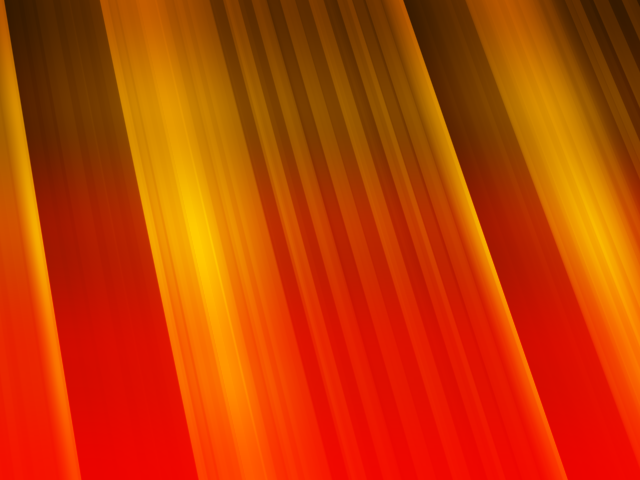
This background is drawn by a Shadertoy shader. Its source:

```glsl
// Fan of the slanted folds: sideways drift and widening from top to bottom
const float DRIFT = 0.120;
const float WIDEN = 0.219;

// Folds: x = dark edge, y = start of light, z = glow centre, w = glow spread
const vec4 FOLD_LEFT = vec4(0.0065, 0.156, 0.205, 0.100);
const vec4 FOLD_RIGHT = vec4(0.630, 0.727, 0.785, 0.075);
const vec2 LIGHT_LEFT = vec2(0.47, 0.50);   // base tone, glow strength
const vec2 LIGHT_RIGHT = vec2(0.24, 0.63);
const float SHADOW_TONE = 0.36;
const float RIM_WIDTH = 0.035;
const float RIM_TONE = 0.38;

// Regular dark pleats
const float PLEAT_START = 0.338;
const float PLEAT_PERIOD = 0.0445;
const float PLEAT_HALF = 0.0105;
const float PLEAT_DEPTH = 0.21;

// Irregular fine stripes
const int STRIPE_LAYERS = 3;
const float STRIPE_COUNT = 37.0;
const float STRIPE_DEPTH = 0.17;

// Shaded and lit colours at five heights, top to bottom
const vec3 SHADE[5] = vec3[5](
    vec3(0.20, 0.095, 0.0), vec3(0.33, 0.125, 0.0), vec3(0.62, 0.09, 0.0),
    vec3(0.82, 0.045, 0.0), vec3(0.92, 0.015, 0.0));
const vec3 LIGHT[5] = vec3[5](
    vec3(0.76, 0.36, 0.0), vec3(0.90, 0.60, 0.0), vec3(1.0, 0.79, 0.0),
    vec3(1.0, 0.58, 0.0), vec3(1.0, 0.34, 0.0));

float hash(float n) {
    n = fract(n * 0.1031);
    n *= n + 33.33;
    return fract(n * (n + n));
}

float edge(float at, float s, float soft) {
    return smoothstep(at - soft, at + soft, s);
}

vec3 ramp(vec3 keys[5], float t) {
    float x = clamp(t, 0.0, 1.0) * 4.0;
    int i = min(int(x), 3);
    return mix(keys[i], keys[i + 1], smoothstep(0.0, 1.0, x - float(i)));
}

// Shadow that slowly lifts, then a sharp step into a glowing band
float foldTone(float s, vec4 fold, vec2 light, float soft) {
    float lift = clamp((s - fold.x) / (fold.y - fold.x), 0.0, 1.0);
    float offset = (s - fold.z) / fold.w;
    float lit = light.x + light.y * exp(-offset * offset);
    return mix(SHADOW_TONE * lift, lit, edge(fold.y, s, soft));
}

float rim(float s, float at) {
    return RIM_TONE * smoothstep(at - RIM_WIDTH, at - 0.2 * RIM_WIDTH, s);
}

float pleats(float s, float soft) {
    float d = abs(fract((s - PLEAT_START) / PLEAT_PERIOD + 0.5) - 0.5);
    float band = 1.0 - edge(PLEAT_HALF, d * PLEAT_PERIOD, soft);
    float middle = smoothstep(0.31, 0.325, s) * (1.0 - smoothstep(0.57, 0.62, s));
    return band * (middle + smoothstep(0.83, 0.90, s));
}

float fineStripes(float s, float soft) {
    float sum = 0.0, count = STRIPE_COUNT, depth = STRIPE_DEPTH;
    for (int k = 0; k < STRIPE_LAYERS; k++) {
        float x = (s + 1.0) * count;
        float cell = floor(x);
        float blend = smoothstep(0.0, 2.0 * soft * count, x - cell);
        sum += depth * (mix(hash(cell - 1.0), hash(cell), blend) - 0.5);
        count *= 1.83;
        depth *= 0.72;
    }
    return sum;
}

void mainImage(out vec4 fragColor, in vec2 fragCoord) {
    vec2 uv = fragCoord / iResolution.xy;
    float soft = 0.9 / iResolution.x;
    float t = 1.0 - uv.y;
    float s = (uv.x - DRIFT * t) / (1.0 + WIDEN * t);

    // Broad folds with lit rims before each dark edge
    float before = LIGHT_LEFT.x + rim(s, FOLD_LEFT.x);
    float left = foldTone(s, FOLD_LEFT, LIGHT_LEFT, soft) + rim(s, FOLD_RIGHT.x);
    float right = foldTone(s, FOLD_RIGHT, LIGHT_RIGHT, soft);
    float tone = mix(before, left, edge(FOLD_LEFT.x, s, soft));
    tone = mix(tone, right, edge(FOLD_RIGHT.x, s, soft));

    // Pleats and fine stripes
    tone -= PLEAT_DEPTH * pleats(s, soft);
    tone += fineStripes(s, soft) * (0.25 + 0.75 * tone);
    tone = clamp(tone, 0.0, 1.0);

    // Green fades faster than red towards the bottom
    float falloff = mix(1.0, 2.7, smoothstep(0.2, 0.75, t));
    vec3 amount = vec3(tone, pow(tone, falloff), tone);
    fragColor = vec4(mix(ramp(SHADE, t), ramp(LIGHT, t), amount), 1.0);
}
```
